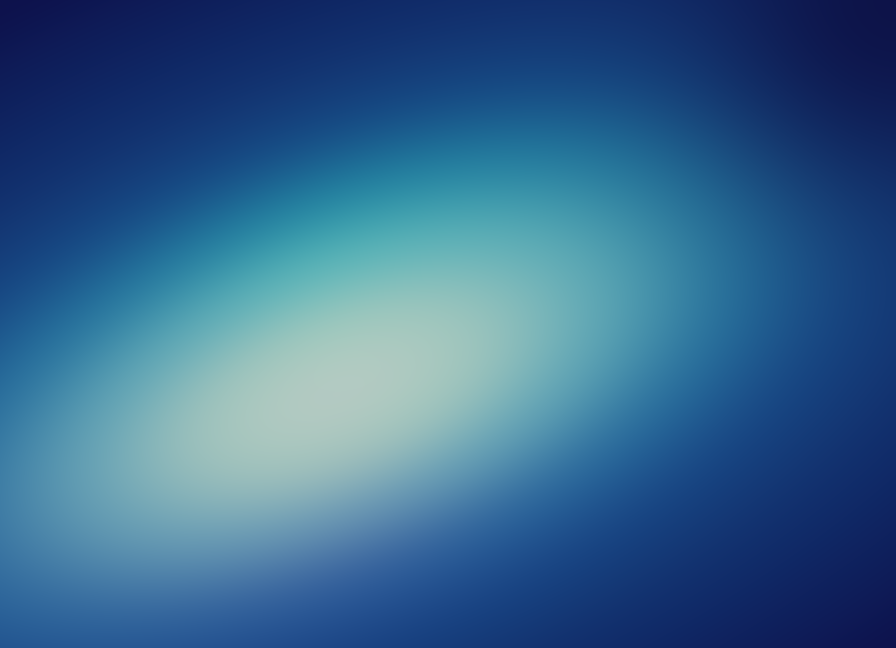
Give the GLSL for this background, as a Shadertoy shader.

```glsl
// Lengths are in canvas heights, measured from the canvas centre
const vec2 GLOW_CENTER = vec2(-0.17, -0.105);
const vec2 GLOW_RADII = vec2(0.52, 0.235);
const float GLOW_TILT = 0.384;

// Colours at even steps of elliptical radius, from the core outward
const float STOP_SPACING = 0.4;
const int LAST_STOP = 8;
const vec3 GLOW_STOPS[9] = vec3[9](
    vec3(0.70, 0.79, 0.76),
    vec3(0.62, 0.765, 0.74),
    vec3(0.385, 0.64, 0.705),
    vec3(0.18, 0.45, 0.62),
    vec3(0.10, 0.295, 0.525),
    vec3(0.075, 0.21, 0.45),
    vec3(0.06, 0.155, 0.395),
    vec3(0.055, 0.11, 0.345),
    vec3(0.05, 0.07, 0.30)
);

// Teal above the core, violet below it
const vec3 RIM_TINT = vec3(-0.025, 0.08, 0.015);
const float RIM_RADIUS = 1.05;
const float RIM_WIDTH = 0.5;

const vec3 CORNER_NAVY = vec3(0.05, 0.075, 0.285);
const float CORNER_REACH = 0.3;

vec2 rotate(vec2 p, float angle) {
    float c = cos(angle), s = sin(angle);
    return vec2(c * p.x + s * p.y, c * p.y - s * p.x);
}

float bell(float x) {
    return exp(-x * x);
}

// Stops mirror at the core and hold at the outer end
vec3 stopColor(int index) {
    return GLOW_STOPS[min(abs(index), LAST_STOP)];
}

// Catmull-Rom curve through the colour stops
vec3 glowRamp(float radius) {
    float position = min(radius / STOP_SPACING, float(LAST_STOP));
    int i = int(floor(position));
    float t = fract(position);
    vec3 a = stopColor(i - 1), b = stopColor(i);
    vec3 c = stopColor(i + 1), d = stopColor(i + 2);
    return b + 0.5 * t * (c - a + t * (2.0 * a - 5.0 * b + 4.0 * c - d
         + t * (3.0 * (b - c) + d - a)));
}

void mainImage(out vec4 fragColor, in vec2 fragCoord) {
    vec2 p = (fragCoord - 0.5 * iResolution.xy) / iResolution.y;
    vec2 offset = p - GLOW_CENTER;

    // Tilted elliptical glow
    float radius = length(rotate(offset, GLOW_TILT) / GLOW_RADII);
    vec3 color = glowRamp(radius);

    // Vertical hue shift around the rim
    float upward = offset.y / max(length(offset), 0.001);
    color += RIM_TINT * upward * bell((radius - RIM_RADIUS) / RIM_WIDTH);

    // Dark upper right corner
    vec2 corner = 0.5 * vec2(iResolution.x / iResolution.y, 1.0);
    color = mix(color, CORNER_NAVY, bell(distance(p, corner) / CORNER_REACH));

    fragColor = vec4(clamp(color, 0.0, 1.0), 1.0);
}
```
